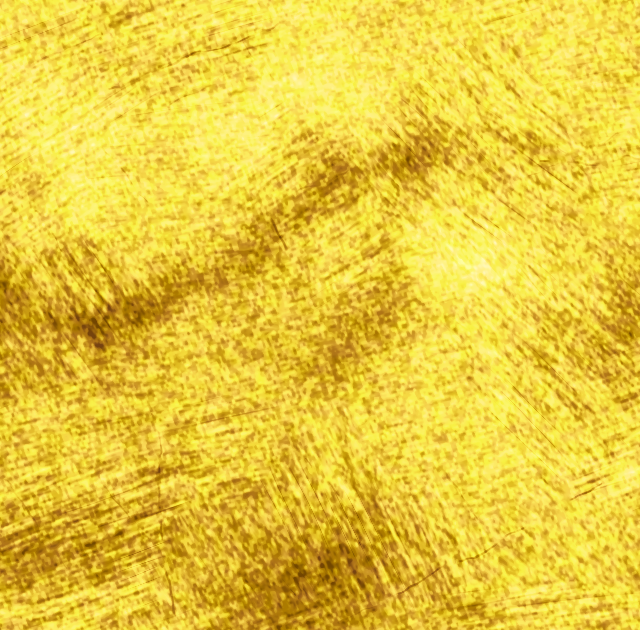
A Shadertoy shader for this texture:

```glsl
float hash(vec2 p) {
    vec3 q = fract(vec3(p.xyx) * 0.1031);
    q += dot(q, q.yzx + 33.33);
    return fract((q.x + q.y) * q.z);
}

// Value noise centred on zero
float noise(vec2 p) {
    vec2 i = floor(p), f = fract(p);
    f = f * f * (3.0 - 2.0 * f);
    float low = mix(hash(i), hash(i + vec2(1, 0)), f.x);
    float high = mix(hash(i + vec2(0, 1)), hash(i + vec2(1, 1)), f.x);
    return mix(low, high, f.y) - 0.5;
}

float fbm(vec2 p) {
    float sum = 0.0, amp = 1.0;
    for (int i = 0; i < 4; i++) {
        sum += amp * noise(p);
        p = mat2(1.6, 1.2, -1.2, 1.6) * p + 7.3;
        amp *= 0.55;
    }
    return sum;
}

vec2 turn(vec2 p, float angle) {
    float c = cos(angle), s = sin(angle);
    return vec2(c * p.x + s * p.y, c * p.y - s * p.x);
}

float segmentDistance(vec2 p, vec2 a, vec2 b) {
    vec2 ab = b - a;
    return length(p - a - ab * clamp(dot(p - a, ab) / dot(ab, ab), 0.0, 1.0));
}

float spot(vec2 p, vec2 centre, vec2 radii, float angle) {
    vec2 q = turn(p - centre, angle) / radii;
    return exp(-dot(q, q));
}

float scratch(vec2 p, vec2 a, vec2 b, float width) {
    float wear = smoothstep(-0.3, 0.2, noise(p * 60.0));
    return wear * (1.0 - smoothstep(width * 0.3, width * 1.6, segmentDistance(p, a, b)));
}

// Broad folds and sheen of the leaf
float relief(vec2 p) {
    vec2 bend = vec2(0.33, 0.545);
    float crease = min(segmentDistance(p, vec2(0.16, 0.505), bend),
                       segmentDistance(p, bend, vec2(0.66, 0.77)));
    float shade = 1.5 * exp(-crease * crease / 0.0018);
    shade += 1.6 * spot(p, vec2(0.0, 0.50), vec2(0.17, 0.11), 0.0);
    shade += 1.2 * spot(p, vec2(0.53, 0.47), vec2(0.12, 0.08), 0.4);
    shade += 1.1 * spot(p, vec2(0.63, 0.63), vec2(0.035, 0.10), -0.2);
    shade += 1.6 * spot(p, vec2(0.49, 0.08), vec2(0.16, 0.13), 0.3);
    shade += 1.5 * spot(p, vec2(0.06, 0.12), vec2(0.24, 0.05), 0.2);
    shade += 1.3 * spot(p, vec2(1.01, 0.48), vec2(0.05, 0.12), 0.0);
    float sheen = 1.5 * spot(p, vec2(0.75, 0.56), vec2(0.12, 0.06), -0.2);
    sheen += 0.8 * spot(p, vec2(0.40, 0.83), vec2(0.20, 0.07), 0.3);
    sheen += 0.9 * spot(p, vec2(0.10, 0.77), vec2(0.12, 0.08), -0.5);
    sheen += 0.4 * spot(p, vec2(0.87, 0.20), vec2(0.20), 0.0);
    return sheen - shade + 0.6 * (p.y - 0.5);
}

// Fine brushed lines with thin dark grooves
float strokes(vec2 q) {
    float lines = noise(q * vec2(14, 165)) + 0.8 * noise(q * vec2(34, 240));
    float groove = 1.0 - smoothstep(0.0, 0.07, abs(noise(q * vec2(5, 62))));
    return 1.3 * lines - 0.8 * groove * smoothstep(-0.05, 0.25, noise(q * 11.0 + 5.0));
}

// Overlapping brushed patches, each with its own direction
float brushing(vec2 p) {
    vec2 cellPos = p * 5.0 + 0.7 * vec2(fbm(p * 5.0), fbm(p * 5.0 + 40.0));
    float sum = 0.0, power = 0.0;
    for (int y = -1; y <= 1; y++)
    for (int x = -1; x <= 1; x++) {
        vec2 id = floor(cellPos) + vec2(x, y);
        vec2 seed = id + vec2(hash(id + 11.0), hash(id + 29.0));
        vec2 away = cellPos - seed;
        float weight = exp(-6.0 * dot(away, away));
        float pick = hash(id + 53.0);
        float shallowShare = seed.y > 3.0 ? 0.8 : 0.5;
        float angle = pick < shallowShare ? 0.1 + 0.6 * pick : 1.2 * pick - 1.8;
        vec2 q = turn(p, angle) + id * 0.37;
        q.y += 0.006 * noise(q * 9.0);
        float grain = noise(q * vec2(125, 215));
        sum += weight * ((0.3 + 1.1 * hash(id + 71.0)) * strokes(q) + 1.3 * grain);
        power += weight * weight;
    }
    return sum / sqrt(power + 1e-8);
}

// Crisp metallic speckle, slightly upright
float speckle(vec2 p) {
    vec2 q = turn(p, 0.35);
    float grain = noise(q * vec2(235, 150)) + 0.6 * noise(q * vec2(130, 95) + 31.0);
    return grain / (0.25 + abs(grain));
}

// Long cracks plus fine random scratches
float cracks(vec2 p) {
    p += 0.02 * vec2(noise(p * 17.0), noise(p * 17.0 + 9.0));
    p += 0.005 * vec2(noise(p * 70.0), noise(p * 70.0 + 9.0));
    float marks = scratch(p, vec2(0.245, 0.35), vec2(0.275, 0.01), 0.0018);
    marks += scratch(p, vec2(0.18, 0.86), vec2(0.48, 0.985), 0.0017);
    marks += scratch(p, vec2(0.86, 0.748), vec2(1.03, 0.738), 0.0022);
    marks += scratch(p, vec2(0.42, 0.655), vec2(0.45, 0.60), 0.0020);
    marks += scratch(p, vec2(0.64, 0.06), vec2(0.96, 0.24), 0.0018);
    for (int i = 0; i < 14; i++) {
        vec2 id = vec2(i, 5);
        vec2 start = vec2(hash(id), hash(id + 17.0));
        float angle = hash(id + 31.0) < 0.6 ? 0.45 : -0.9;
        vec2 reach = turn(vec2(0.06 + 0.14 * hash(id + 47.0), 0.0), -angle);
        marks += 0.5 * scratch(p, start, start + reach, 0.0014);
    }
    return min(marks, 1.2);
}

vec3 goldRamp(float tone) {
    vec3 c = mix(vec3(0.45, 0.27, 0.01), vec3(0.68, 0.47, 0.04), smoothstep(-3.2, -1.8, tone));
    c = mix(c, vec3(0.79, 0.60, 0.09), smoothstep(-1.8, -1.08, tone));
    c = mix(c, vec3(0.89, 0.73, 0.17), smoothstep(-1.08, -0.52, tone));
    c = mix(c, vec3(0.96, 0.84, 0.26), smoothstep(-0.52, 0.08, tone));
    c = mix(c, vec3(0.98, 0.93, 0.32), smoothstep(0.08, 0.77, tone));
    c = mix(c, vec3(0.99, 0.95, 0.46), smoothstep(0.77, 1.64, tone));
    return mix(c, vec3(1.0, 0.98, 0.68), smoothstep(1.64, 3.0, tone));
}

void mainImage(out vec4 fragColor, in vec2 fragCoord) {
    vec2 p = fragCoord / iResolution.y;
    vec2 warped = p + 0.06 * vec2(fbm(p * 6.0 + 3.0), fbm(p * 6.0 + 21.0));
    float tone = 0.18 + relief(warped) + 0.5 * fbm(p * 8.0 + 60.0);
    tone += brushing(p) + 0.95 * speckle(p) - 1.3 * cracks(p);

    // Slight colour drift between warm and lemon gold
    vec3 gold = goldRamp(tone);
    gold += vec3(0.02, -0.03, 0.14) * noise(p * 75.0 + 15.0);
    fragColor = vec4(clamp(gold, 0.0, 1.0), 1.0);
}
```
